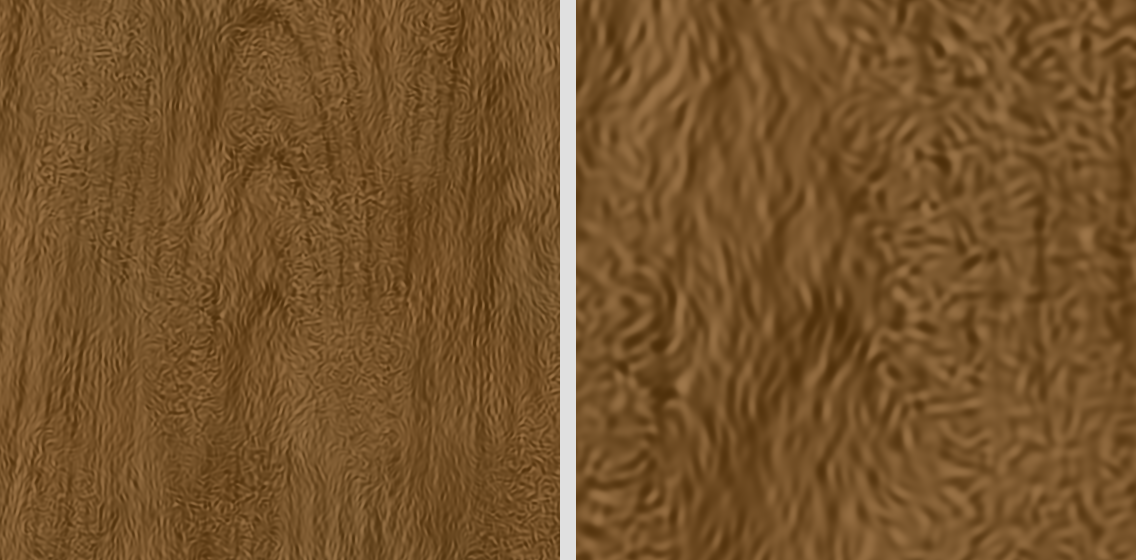
Left: the whole. Right: its middle third, enlarged.
This texture is drawn by a Shadertoy shader. Its source:

```glsl
// Draws brown wood with arched vertical grain and a fine, wormy embossed surface.

const vec3 MID_BROWN = vec3(0.466, 0.327, 0.166);
const vec3 TONE_STEP = vec3(0.046, 0.041, 0.037);  // colour change per unit of tone
const vec3 HUE_SHIFT = vec3(0.010, -0.002, -0.006);
const vec2 HEART_A = vec2(0.47, 0.23);   // centres of the two arch systems
const vec2 HEART_B = vec2(0.925, 0.37);
const float RING_GAP = 0.05;
const float RING_WIDTH = 0.085;          // as a fraction of the gap
const float RING_DEPTH = 2.3;
const float ARCH_STRETCH = 0.2;
const float FOOT_STRETCH = 0.04;
const float RELIEF_CELLS = 72.0;
const float RELIEF_WAVES = 1.2;          // ridges per relief cell
const float RELIEF_DEPTH = 1.4;
const float MOTTLE_DEPTH = 2.5;
const float PATCH_DEPTH = 1.3;
const float STREAK_DEPTH = 2.6;
const float TAU = 6.2831853;

vec3 hash3(vec2 p) {
    vec3 q = fract(p.xyx * vec3(0.1031, 0.1030, 0.0973));
    q += dot(q, q.yxz + 33.33);
    return fract((q.xxy + q.yzz) * q.zyx);
}

float noise(vec2 p) {
    vec2 cell = floor(p), f = fract(p);
    f = f * f * (3.0 - 2.0 * f);
    float low = mix(hash3(cell).x, hash3(cell + vec2(1, 0)).x, f.x);
    float high = mix(hash3(cell + vec2(0, 1)).x, hash3(cell + vec2(1, 1)).x, f.x);
    return mix(low, high, f.y);
}

// Noise centred on zero, in three octaves
float mottle(vec2 p) {
    return noise(p) * 0.5 + noise(p * 2.1 + 17.0) * 0.3 + noise(p * 4.3 + 41.0) * 0.2 - 0.5;
}

// Short ridges in mixed directions, summed from small wave packets
float relief(vec2 p, float straightness) {
    vec2 q = p * RELIEF_CELLS;
    vec2 home = floor(q);
    float sum = 0.0;
    for (int y = -1; y <= 1; y++)
    for (int x = -1; x <= 1; x++) {
        vec2 cell = home + vec2(x, y);
        float bend = (noise(cell * 0.37 + 90.0) - 0.5) * 4.0 - 0.2;
        for (int k = 0; k < 2; k++) {
            vec3 place = hash3(cell + float(k) * 131.0 + 200.0);
            vec3 shape = hash3(cell + float(k) * 71.0 + 500.0);
            float angle = (bend + (shape.x - 0.5) * 2.4) * (1.0 - straightness);
            vec2 across = vec2(cos(angle), sin(angle));
            vec2 d = q - cell - place.xy;
            float waves = RELIEF_WAVES * mix(0.55, 1.25, shape.y);
            float height = mix(0.4, 1.5, shape.z);
            sum += height * exp(-3.4 * dot(d, d)) * cos(TAU * (waves * dot(across, d) + place.z));
        }
    }
    return sum;
}

// Stretched distance to a heart: pointed arches above, long legs below
float archDistance(vec2 p, vec2 heart) {
    vec2 d = p - heart;
    d.y *= d.y > 0.0 ? ARCH_STRETCH : FOOT_STRETCH;
    return length(d);
}

// Dark, broken ring lines, each with a fainter twin
float rings(vec2 p) {
    vec2 q = p;
    q.x -= 0.10 * (p.y - 0.5) * smoothstep(0.42, 0.15, p.x);
    q.x += 0.05 * mottle(p * vec2(4.0, 1.8) + 7.0);
    q.x += 0.007 * (noise(p * vec2(20.0, 14.0)) - 0.5);
    q.x += 0.006 * (noise(p * vec2(75.0, 50.0)) - 0.5);
    float phase = min(archDistance(q, HEART_A), archDistance(q, HEART_B)) / RING_GAP;
    float f = fract(phase);
    float line = exp(-pow(min(f, 1.0 - f) / RING_WIDTH, 2.0));
    float twin = 0.55 * exp(-pow((f - 0.32) / RING_WIDTH, 2.0));
    float strength = smoothstep(0.22, 0.68, noise(p * vec2(10.0, 3.5) + 63.0));
    float dashes = mix(0.35, 1.3, noise(p * vec2(80.0, 42.0) + 29.0));
    return (line + twin) * strength * dashes;
}

// Fine upright fibres
float streaks(vec2 p) {
    vec2 q = p + vec2(0.012 * noise(p * vec2(6.0, 5.0)), 0.0);
    return 0.5 * noise(q * vec2(50.0, 3.5) + 11.0)
         + 0.5 * noise(q * vec2(115.0, 13.0) + 37.0) - 0.5;
}

void mainImage(out vec4 fragColor, in vec2 fragCoord) {
    vec2 p = fragCoord / min(iResolution.x, iResolution.y);

    // Regions where fibres show and where the surface is rougher
    float fibrous = smoothstep(0.35, 0.65, noise(p * vec2(9.0, 2.5) + 51.0));
    float rough = mix(0.5, 1.5, noise(p * vec2(15.0, 11.0) + 83.0));

    // Sum of all tonal layers
    float tone = 0.12;
    tone += MOTTLE_DEPTH * mottle(p * vec2(5.0, 3.0) + 3.0);
    tone += PATCH_DEPTH * mottle(p * vec2(26.0, 17.0) + 19.0);
    tone += STREAK_DEPTH * mix(0.4, 1.1, fibrous) * streaks(p);
    tone += RELIEF_DEPTH * rough * relief(p, 0.8 * fibrous);
    tone -= RING_DEPTH * rings(p);
    tone += 0.4 * (p.y - 0.5) + 0.4 * (0.5 - p.x);

    // Soft limit keeps the darkest and lightest grains within the palette
    tone = 3.8 * tanh(tone / 3.8);
    vec3 colour = MID_BROWN + TONE_STEP * tone;
    colour += HUE_SHIFT * 2.0 * mottle(p * vec2(5.0, 4.0) + 71.0);
    fragColor = vec4(clamp(colour, 0.0, 1.0), 1.0);
}
```
